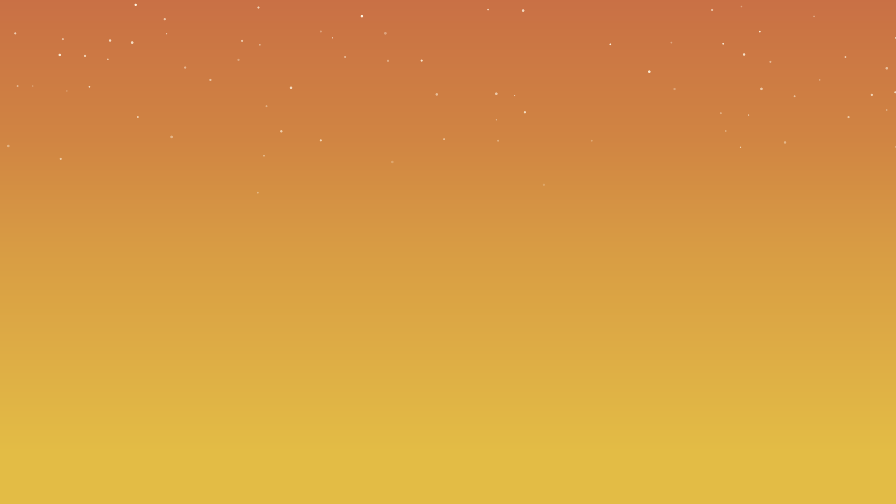
Give the GLSL for this background, as a WebGL 2 fragment shader.

```glsl
#version 300 es
precision highp float;
// Amber dusk sky: a warm vertical gradient with faint stars scattered near the top.
uniform vec2 u_resolution;
out vec4 fragColor;

float hash(vec2 p) {
    vec3 q = fract(vec3(p.xyx) * 0.1031);
    q += dot(q, q.yzx + 33.33);
    return fract((q.x + q.y) * q.z);
}

// Depth runs from 0 at the top edge to 1 at the bottom.
vec3 skyColor(float depth) {
    vec3 rust = vec3(0.788, 0.440, 0.270);
    vec3 copper = vec3(0.816, 0.518, 0.261);
    vec3 amber = vec3(0.848, 0.614, 0.268);
    vec3 gold = vec3(0.890, 0.738, 0.270);
    vec3 color = mix(rust, copper, clamp(depth / 0.27, 0.0, 1.0));
    color = mix(color, amber, clamp((depth - 0.27) / 0.23, 0.0, 1.0));
    return mix(color, gold, clamp((depth - 0.5) / 0.4, 0.0, 1.0));
}

// At most one star per cell, kept away from the cell border so it is never cut.
float starLight(vec2 p, float aspect, float pixel) {
    const float cellSize = 0.05;
    vec2 cell = floor(p / cellSize);
    vec2 offset = 0.15 + 0.7 * vec2(hash(cell + 17.0), hash(cell + 53.0));
    vec2 center = (cell + offset) * cellSize;
    float depth = 1.0 - center.y;

    // Stars thin out with depth and gather towards both sides.
    float side = abs(2.0 * center.x / aspect - 1.0);
    float density = mix(0.28, 0.52, side) * (1.0 - smoothstep(0.08, 0.42, depth));
    float present = step(hash(cell + 91.0), density);

    float radius = mix(0.0012, 0.0026, hash(cell + 137.0));
    float disc = 1.0 - smoothstep(radius - 0.5 * pixel, radius + 0.5 * pixel, distance(p, center));
    float strength = mix(0.35, 1.0, hash(cell + 211.0)) * (1.0 - smoothstep(0.1, 0.5, depth) * 0.6);
    return present * disc * strength;
}

void main() {
    vec2 p = gl_FragCoord.xy / u_resolution.y;
    float aspect = u_resolution.x / u_resolution.y;
    vec3 color = skyColor(1.0 - p.y);
    color = mix(color, vec3(1.0, 0.96, 0.88), starLight(p, aspect, 1.0 / u_resolution.y));
    fragColor = vec4(color, 1.0);
}
```
